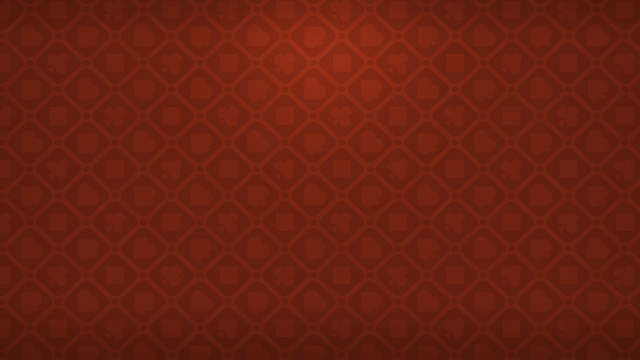
This pattern is drawn by a Shadertoy shader. Its source:

```glsl
// Card-suit damask: a lattice of rounded diamonds holding suits, under a warm red glow.

float box(vec2 p, vec2 halfSize) {
    vec2 d = abs(p) - halfSize;
    return length(max(d, 0.0)) + min(max(d.x, d.y), 0.0);
}

// Heart with its point at the lower left
float heart(vec2 p) {
    p += vec2(0.035, 0.045);
    float lobes = min(length(p - vec2(0.13, 0.0)), length(p - vec2(0.0, 0.13))) - 0.13;
    return min(box(p, vec2(0.13)), lobes);
}

// Flared stem, pointing down
float stem(vec2 p) {
    float flare = 0.018 + 0.5 * max(-p.y - 0.12, 0.0);
    return max(abs(p.x) - flare, abs(p.y + 0.11) - 0.1);
}

// Spade with its tip at the upper left
float spade(vec2 p) {
    vec2 upright = vec2(p.x + p.y, p.y - p.x) * 0.7071;
    return min(heart(vec2(p.x, -p.y) * 1.06), stem(upright));
}

// Club leaning to the upper right
float club(vec2 p) {
    vec2 u = vec2(p.x - p.y, p.x + p.y) * 0.7071;
    float leaves = min(length(u - vec2(0.0, 0.11)), length(vec2(abs(u.x) - 0.11, u.y + 0.03)));
    return min(min(leaves - 0.096, length(u) - 0.05), stem(u));
}

// The suit alternates along both diagonals
float suit(vec2 p, vec2 id) {
    vec2 odd = mod(id, 2.0);
    if (odd.x < 0.5) return odd.y < 0.5 ? club(p) : heart(p);
    return odd.y < 0.5 ? spade(p) : box(p, vec2(0.155));
}

float fill(float d, float aa) {
    return 1.0 - smoothstep(-aa, aa, d);
}

float hash(vec2 p) {
    return fract(sin(dot(p, vec2(12.9898, 78.233))) * 43758.5453);
}

void mainImage(out vec4 fragColor, in vec2 fragCoord) {
    vec2 p = (fragCoord - 0.5 * iResolution.xy) / iResolution.y;
    float aa = 4.5 / iResolution.y;

    // Diagonal lattice
    vec2 q = (p - vec2(-0.0972, 0.0305)) / vec2(0.1574, 0.1475);
    vec2 s = vec2(q.x + q.y, q.x - q.y);
    vec2 id = floor(s + 0.5);
    vec2 f = s - id;
    vec2 local = 0.5 * vec2(f.x + f.y, (f.x - f.y) * 0.937);

    // Rounded cells, suits and dots at the crossings
    float cell = fill(box(f, vec2(0.285)) - 0.155, aa * 1.4);
    float motif = fill(suit(local, id), aa);
    float knot = fill(length(abs(f) - 0.5) - 0.085, aa * 1.4);

    // Finely woven dots over the cells
    vec2 w = sin(q * vec2(1.0, 0.937) * 100.5);
    float weave = w.x * w.y;

    float tone = 1.04;
    tone = mix(tone, 0.915 + 0.075 * weave, cell);
    tone = mix(tone, 1.02 + 0.035 * weave, motif);
    tone = mix(tone, 0.92, knot);

    // Lamp near the top, shade at the borders
    vec2 lamp = p - vec2(0.01, 0.39);
    float light = 0.41 + 0.055 * exp(-dot(lamp, lamp) * 1.7)
                + 0.13 * exp(-dot(lamp, lamp) * 16.0);
    light *= 1.0 - 0.2 * smoothstep(0.32, 0.52, -p.y);
    light *= 1.0 - 0.14 * smoothstep(0.38, 0.5, p.y);
    light *= 1.0 - 0.06 * smoothstep(0.6, 0.9, abs(p.x));

    vec3 col = vec3(1.0, 0.308, 0.153) * light * tone;
    col += (hash(floor(p * 432.0)) - 0.5) * 0.006;
    fragColor = vec4(col, 1.0);
}
```
